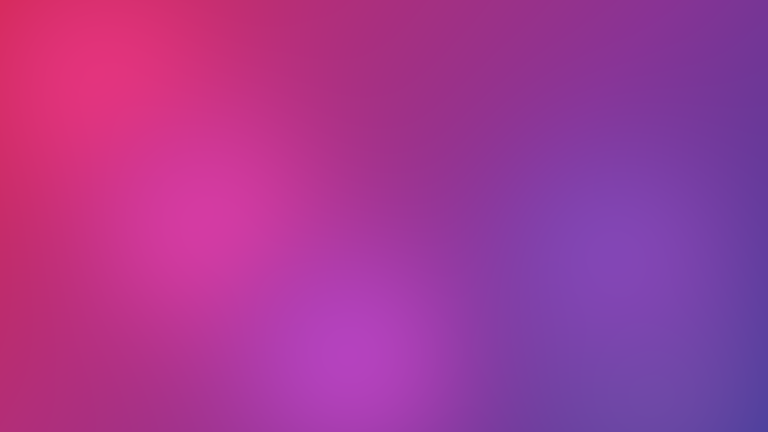
A WebGL 1 fragment shader for this background:

```glsl
precision highp float;

uniform vec2 u_resolution;

#define CRIMSON    vec3(0.815, 0.150, 0.310)
#define RASPBERRY  vec3(0.695, 0.180, 0.475)
#define PLUM       vec3(0.535, 0.200, 0.580)
#define INDIGO     vec3(0.255, 0.235, 0.600)
#define ROSE       vec3(0.895, 0.200, 0.475)
#define MAGENTA    vec3(0.840, 0.230, 0.630)
#define ORCHID     vec3(0.710, 0.260, 0.745)
#define VIOLET     vec3(0.515, 0.275, 0.710)
#define SLATE      vec3(0.430, 0.300, 0.650)
#define SLANT      0.4
#define GLOW_SIZE  0.28

// Slanted four-stop gradient, from top left to bottom right
vec3 backdrop(vec2 uv) {
    float t = (uv.x + SLANT * (1.0 - uv.y)) / (1.0 + SLANT);
    vec3 color = mix(CRIMSON, RASPBERRY, clamp(t / 0.3, 0.0, 1.0));
    color = mix(color, PLUM, clamp((t - 0.3) / 0.32, 0.0, 1.0));
    return mix(color, INDIGO, clamp((t - 0.62) / 0.38, 0.0, 1.0));
}

// Soft round falloff: 1 at the center, fading to 0
float glow(vec2 p, vec2 center) {
    vec2 offset = (p - center) / GLOW_SIZE;
    return exp(-dot(offset, offset));
}

void main() {
    vec2 uv = gl_FragCoord.xy / u_resolution;
    // Height units, with the width fixed to a 16:9 frame
    vec2 p = uv * vec2(16.0 / 9.0, 1.0);

    vec3 color = backdrop(uv);

    // Warm glows descending from the top left
    color = mix(color, ROSE, glow(p, vec2(0.23, 0.815)));
    color = mix(color, MAGENTA, glow(p, vec2(0.475, 0.486)));
    color = mix(color, ORCHID, glow(p, vec2(0.81, 0.178)));

    // Cool glows on the right
    color = mix(color, SLATE, 0.8 * glow(p, vec2(1.5, 0.1)));
    color = mix(color, VIOLET, glow(p, vec2(1.424, 0.403)));

    gl_FragColor = vec4(color, 1.0);
}
```
